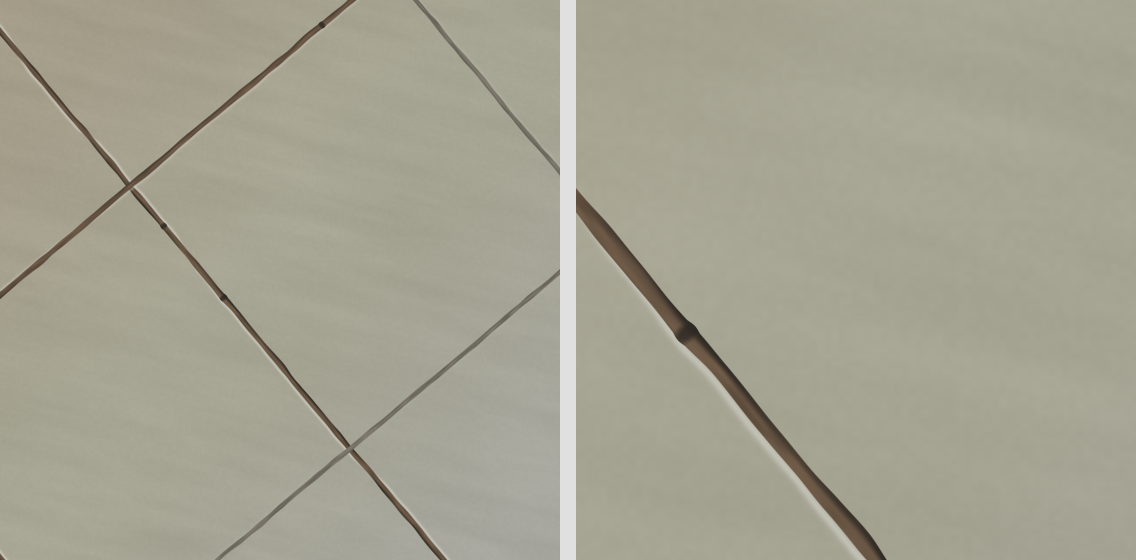
Left: the whole. Right: its middle third, enlarged.
A Shadertoy shader for this texture:

```glsl
#define TILE_SIZE vec2(0.604, 0.612)
#define TILE_ANGLE 0.698
#define CROSSING vec2(0.232, 0.668)
#define JOINT_HALF 0.0050
#define WOBBLE 0.0011
#define GRAIN 0.012

const vec3 WARM_TILE = vec3(0.645, 0.615, 0.540);
const vec3 MID_TILE = vec3(0.650, 0.643, 0.573);
const vec3 COOL_TILE = vec3(0.650, 0.652, 0.620);
const vec3 BROWN_GROUT = vec3(0.405, 0.330, 0.260);
const vec3 GREY_GROUT = vec3(0.450, 0.430, 0.385);
const vec3 SHADOW = vec3(0.170, 0.155, 0.135);
const vec3 RIM = vec3(0.790, 0.790, 0.750);

float hash(vec2 p) {
    p = fract(p * vec2(0.1031, 0.1137));
    p += dot(p, p.yx + 33.33);
    return fract((p.x + p.y) * p.x * 17.0);
}

float noise(vec2 p) {
    vec2 i = floor(p), f = fract(p);
    f = f * f * (3.0 - 2.0 * f);
    return mix(mix(hash(i), hash(i + vec2(1, 0)), f.x),
               mix(hash(i + vec2(0, 1)), hash(i + vec2(1, 1)), f.x), f.y);
}

float fbm(vec2 p) {
    float sum = 0.0, amp = 0.5;
    for (int i = 0; i < 4; i++) {
        sum += amp * noise(p);
        p = p * 2.03 + 7.1;
        amp *= 0.5;
    }
    return sum;
}

// Faint slanted streaks and fine grain over a slow drift of tone
vec3 tileColor(vec2 uv) {
    float across = clamp(0.5 + 0.5 * (uv.x - uv.y), 0.0, 1.0);
    vec3 color = mix(WARM_TILE, MID_TILE, smoothstep(0.0, 0.5, across));
    color = mix(color, COOL_TILE, smoothstep(0.5, 1.0, across));
    vec2 streak = vec2(uv.x + 0.2 * uv.y, uv.y + 0.25 * uv.x);
    color += 0.045 * (fbm(streak * vec2(6.0, 34.0) + 40.0) - 0.47);
    color += 0.030 * (fbm(uv * 4.0 + 90.0) - 0.47) * vec3(1.0, 0.7, 0.9);
    return color + GRAIN * (noise(uv * 240.0 + 15.0) - 0.5);
}

// Grout line: d is the signed distance, s the position along it
vec3 layJoint(vec3 color, float d, float s, float index, float seed, float depth) {
    float aa = 0.8 / iResolution.y;
    float key = seed + 13.0 * index;
    float fresh = smoothstep(0.2, 0.8, index);
    d += WOBBLE * (noise(vec2(s * 24.0 + 50.0, key)) - 0.5) * 2.0;
    float halfWidth = JOINT_HALF * mix(1.0, 0.82, fresh);
    halfWidth *= 0.85 + 0.3 * noise(vec2(s * 38.0 + 80.0, key + 3.0));

    // Pale rim, moving from one side to the other
    float side = mix(-1.0, 1.0, smoothstep(0.35, 0.65, noise(vec2(s * 5.0 + 30.0, key + 5.0))));
    float rim = exp(-pow((d - side * halfWidth * 1.4) / 0.0028, 2.0));
    color = mix(color, RIM, rim * depth * mix(0.75, 0.15, fresh));

    // Grout body with a dark, broken edge
    vec3 grout = mix(BROWN_GROUT, GREY_GROUT, fresh);
    grout *= 0.88 + 0.24 * noise(vec2(s * 55.0 + 60.0, d * 300.0 + key));
    float edge = smoothstep(-0.1, 0.8, -side * d / halfWidth);
    float worn = 0.4 + 0.6 * noise(vec2(s * 20.0 + 70.0, key + 9.0));
    grout = mix(grout, SHADOW, edge * worn * depth * mix(1.0, 0.2, fresh));

    // Sparse dark chips
    float cell = floor(s * 6.0);
    float center = (cell + 0.3 + 0.4 * hash(vec2(cell + 20.0, key + 2.0))) / 6.0;
    float chip = smoothstep(0.007, 0.002, length(vec2(s - center, d * 0.6)));
    chip *= step(0.72, hash(vec2(cell + 45.0, key + 6.0))) * (1.0 - fresh);
    grout = mix(grout, SHADOW, 0.8 * chip);
    halfWidth += 0.0014 * chip;

    return mix(color, grout, smoothstep(aa, -aa, abs(d) - halfWidth));
}

void mainImage(out vec4 fragColor, in vec2 fragCoord) {
    vec2 uv = fragCoord / iResolution.y;
    vec2 p = uv - CROSSING;
    float c = cos(TILE_ANGLE), s = sin(TILE_ANGLE);
    vec2 q = vec2(c * p.x + s * p.y, s * p.x - c * p.y);

    // Nearest joint in each direction
    vec2 index = floor(q / TILE_SIZE + 0.5);
    vec2 d = q - index * TILE_SIZE;

    vec3 color = tileColor(uv);
    color = layJoint(color, d.x, q.y, index.x, 21.0, 1.0);
    color = layJoint(color, d.y, q.x, index.y, 57.0, 0.55);
    fragColor = vec4(clamp(color, 0.0, 1.0), 1.0);
}
```
